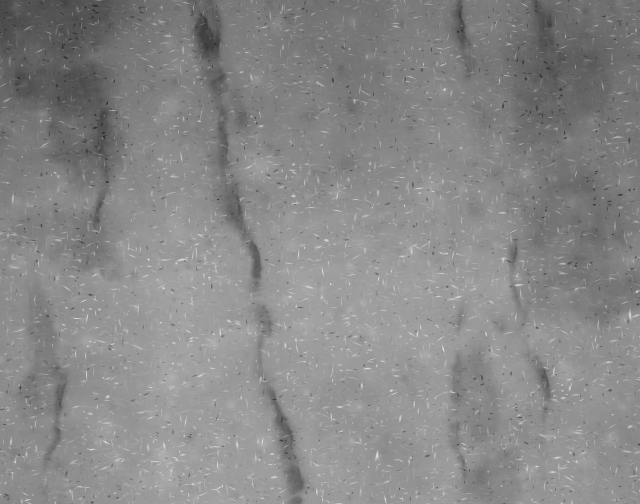
A Shadertoy shader for this texture:

```glsl
// Cracks: x at the base, lean, lowest y, highest y
const vec4 CRACKS[8] = vec4[8](
    vec4(0.585, -0.195, -0.10, 1.10), vec4(0.225, -0.030, 0.47, 0.94),
    vec4(0.105, 0.010, -0.10, 0.32), vec4(0.920, -0.005, 0.82, 1.10),
    vec4(0.915, -0.030, 0.03, 0.42), vec4(1.105, -0.170, 0.10, 0.55),
    vec4(1.180, -0.110, 0.76, 1.10), vec4(0.600, -0.175, 0.72, 1.10));

// Stains: centre, radii
const vec4 STAINS[11] = vec4[11](
    vec4(0.08, 1.00, 0.20, 0.11), vec4(0.13, 0.83, 0.11, 0.06),
    vec4(0.17, 0.73, 0.06, 0.10), vec4(0.14, 0.54, 0.11, 0.05),
    vec4(0.19, 0.48, 0.05, 0.03), vec4(1.17, 0.42, 0.15, 0.07),
    vec4(1.10, 0.83, 0.10, 0.15), vec4(0.95, 0.22, 0.05, 0.10),
    vec4(1.13, 0.57, 0.12, 0.11), vec4(0.98, 0.03, 0.07, 0.08),
    vec4(0.08, 0.28, 0.04, 0.14));

vec3 hash3(vec2 p) {
    vec3 q = fract(p.xyx * vec3(0.1031, 0.1030, 0.0973));
    q += dot(q, q.yxz + 33.33);
    return fract((q.xxy + q.yzz) * q.zyx);
}

// Layered, warped sines, about -1 to 1
float cloud(vec2 p) {
    float sum = 0.0, amp = 0.55;
    for (int i = 0; i < 5; i++) {
        p = mat2(0.8, 0.6, -0.6, 0.8) * p * 1.65 + vec2(1.7, 4.1);
        p += 0.7 * sin(p.yx * 1.3);
        sum += amp * sin(p.x) * cos(p.y * 0.9);
        amp *= 0.68;
    }
    return sum;
}

// Patchy wandering bands with broken dark rims
float cracks(vec2 p) {
    float dark = 0.0, mottle = cloud(p * vec2(22.0, 12.0));
    float wobble = 0.008 * cloud(p * 14.0 + 3.0);
    for (int i = 0; i < 8; i++) {
        vec4 c = CRACKS[i];
        float k = float(i), body = i == 0 ? 0.95 : 0.6;
        float path = c.x + c.y * p.y + 0.010 * sin(p.y * 17.0 + k * 2.0)
                   + 0.004 * sin(p.y * 41.0 + k);
        float d = p.x - path + wobble;
        float width = (i == 0 ? 0.016 : 0.011) * (1.0 + 0.4 * sin(p.y * 23.0 + k * 4.0));
        float ends = smoothstep(c.z, c.z + 0.06, p.y) * smoothstep(c.w, c.w - 0.06, p.y);
        float strength = clamp(0.65 + 0.6 * cloud(vec2(k * 7.0, p.y * 9.0)) + 0.7 * mottle, 0.1, 1.4);
        float rim = exp(-pow((d - 0.6 * width) / 0.003, 2.0));
        dark += ends * strength * (body * exp(-d * d / (width * width))
              + 0.45 * rim * smoothstep(-0.1, 0.5, mottle) + 0.15 * exp(-abs(d) / 0.03));
    }
    return min(dark, 1.4);
}

float stains(vec2 p) {
    p += 0.03 * vec2(cloud(p * 9.0), cloud(p * 9.0 + 20.0));
    float clear = 1.0;
    for (int i = 0; i < 11; i++) {
        float d = length((p - STAINS[i].xy) / STAINS[i].zw);
        clear *= 1.0 - 0.65 * smoothstep(1.3, 0.5, d);
    }
    return 1.0 - clear;
}

// One mark per cell: fibres, level or upright, or soft round blots
float marks(vec2 p, float scale, float seed, float darkShare, bool blots) {
    vec2 q = p * scale, cell = floor(q);
    float sum = 0.0;
    for (int j = -1; j <= 1; j++)
    for (int i = -1; i <= 1; i++) {
        vec2 id = cell + vec2(i, j);
        vec3 a = hash3(id + seed), b = hash3(id + seed + 57.0);
        vec2 r = q - id - a.xy;
        float tone = b.z < darkShare ? -1.0 : 1.0, power = fract(b.x * 7.0 + a.y);
        if (blots) {
            sum += tone * power * power * exp(-dot(r, r) * mix(10.0, 50.0, b.y));
            continue;
        }
        float angle = a.z > 0.68 ? 1.57 + (b.x - 0.5) * 0.5 : (b.x - 0.5) * 1.1;
        r = mat2(cos(angle), -sin(angle), sin(angle), cos(angle)) * r / scale;
        r.y += (b.z - 0.5) * 30.0 * r.x * r.x;
        float halfLength = mix(0.003, tone < 0.0 ? 0.009 : 0.015, b.y * b.y);
        float halfWidth = max(mix(0.0014, 0.0036, a.x * a.x), 0.9 / iResolution.y);
        float d = length(r / vec2(max(halfLength, halfWidth), halfWidth));
        sum += tone * power * smoothstep(1.1, 0.0, d);
    }
    return sum;
}

void mainImage(out vec4 fragColor, in vec2 fragCoord) {
    vec2 p = fragCoord / iResolution.y;

    // Uneven light, brightest low in the middle
    float grey = 0.612 - 0.14 * smoothstep(0.3, 1.05, p.y)
               - 0.07 * smoothstep(0.25, 0.65, abs(p.x - 0.65));
    grey += 0.035 * cloud(p * 3.0) + 0.022 * cloud(p * 11.0 + 5.0);

    // Dark marks
    float stain = stains(p), crack = cracks(p);
    grey -= 0.12 * stain * (1.0 + 0.45 * cloud(p * 16.0)) + 0.17 * crack;

    // Hazy blots, then clumps of fibres and specks
    float shade = min(stain + crack, 1.0);
    grey += 0.07 * marks(p, 11.0, 900.0, 0.3, true) + 0.06 * marks(p, 26.0, 700.0, 0.4, true);
    for (int i = 0; i < 5; i++) {
        float k = float(i);
        float clump = smoothstep(-0.15, 0.75, cloud(p * 13.0 + k * 2.1));
        float darkShare = 0.27 + 0.3 * shade;
        grey += 0.26 * (0.12 + clump) * marks(p, 36.0 + 8.0 * k, k * 101.0, darkShare, false);
    }
    fragColor = vec4(vec3(clamp(grey, 0.2, 0.86)), 1.0);
}
```
